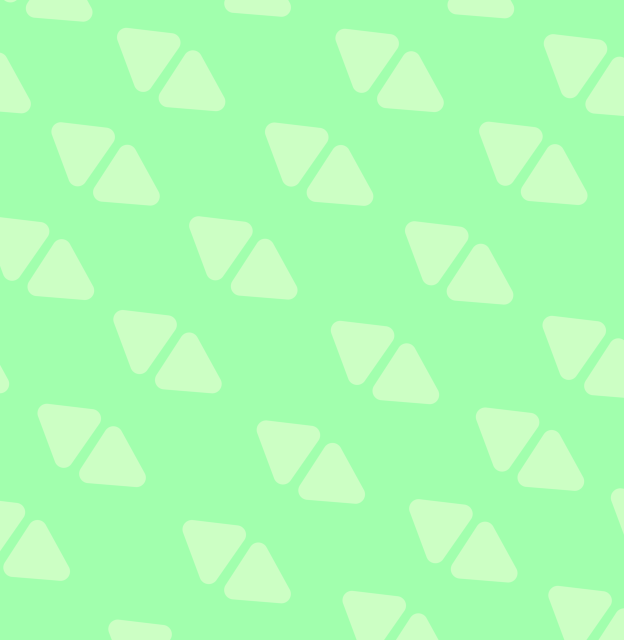
This pattern is drawn by a Shadertoy shader. Its source:

```glsl
// Pale green pairs of rounded triangles scattered along slanting chains on mint.
// Each chain is a line of anchors that bends once at its knee; both triangles
// are distance functions hung from the anchor. Canvas height is 768 units.

const float CORNER_RADIUS = 11.3;

float segmentDistance(vec2 p, vec2 a, vec2 b) {
    vec2 ab = b - a;
    return length(p - a - ab * clamp(dot(p - a, ab) / dot(ab, ab), 0.0, 1.0));
}

float edgeSide(vec2 p, vec2 a, vec2 b) {
    return (b.x - a.x) * (p.y - a.y) - (b.y - a.y) * (p.x - a.x);
}

// Corners run clockwise on screen, with y pointing down
float roundedTriangle(vec2 p, vec2 a, vec2 b, vec2 c) {
    float d = min(segmentDistance(p, a, b),
              min(segmentDistance(p, b, c), segmentDistance(p, c, a)));
    float inside = min(edgeSide(p, a, b), min(edgeSide(p, b, c), edgeSide(p, c, a)));
    return (inside > 0.0 ? -d : d) - CORNER_RADIUS;
}

// One motif: a triangle pointing down beside one pointing up
float trianglePair(vec2 p) {
    float down = roundedTriangle(p, vec2(11.3, 11.3), vec2(64.9, 17.7), vec2(31.5, 65.6));
    float up = roundedTriangle(p, vec2(91.0, 38.3), vec2(118.7, 88.7), vec2(61.3, 84.0));
    return min(down, up);
}

void mainImage(out vec4 fragColor, in vec2 fragCoord) {
    float pixel = 768.0 / iResolution.y;
    vec2 p = vec2(fragCoord.x, iResolution.y - fragCoord.y) * pixel;

    // Knee of each chain, and its step before and after the knee
    vec2 knee[6] = vec2[6](vec2(-19, -74), vec2(-17, 260), vec2(318, 147),
                           vec2(575, 146), vec2(651, 379), vec2(733, 586));
    vec2 stepBefore[6] = vec2[6](vec2(-74, 110), vec2(-78.7, 113.3), vec2(-84.5, 112.5),
                                 vec2(-77.5, 105), vec2(-120, 110), vec2(-75, 117));
    vec2 stepAfter[6] = vec2[6](vec2(-74, 110), vec2(-102, 112), vec2(-91, 112.5),
                                vec2(-89, 119.5), vec2(-80, 110), vec2(-75, 117));

    float d = 1e5;
    for (int chain = 0; chain < 6; chain++) {
        for (int k = -3; k <= 5; k++) {
            vec2 stride = k < 0 ? stepBefore[chain] : stepAfter[chain];
            d = min(d, trianglePair(p - knee[chain] - stride * float(k)));
        }
    }

    // Flat colours with a smoothed edge
    vec3 mint = vec3(0.63, 1.0, 0.68);
    vec3 paleGreen = vec3(0.80, 1.0, 0.77);
    float coverage = 1.0 - smoothstep(-0.7 * pixel, 0.7 * pixel, d);
    fragColor = vec4(mix(mint, paleGreen, coverage), 1.0);
}
```
